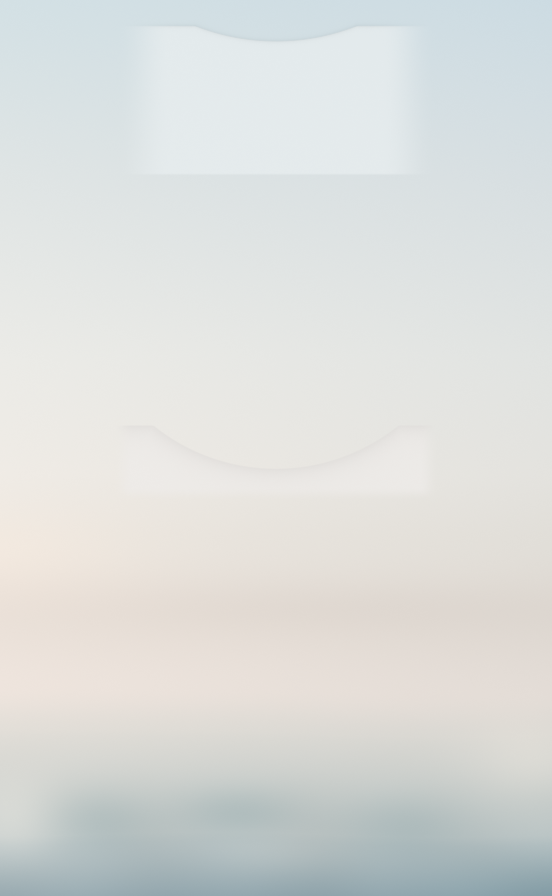
This background is drawn by a Shadertoy shader. Its source:

```glsl
// A hazy pastel sky sinking into blurred teal clouds, with two frosted panels.
// Stacked colour bands, soft elliptical glows and value noise form the sky;
// each panel is a feathered box with a circular bite cut from its top edge.

float hash(vec2 p) {
    vec3 q = fract(p.xyx * vec3(0.1031, 0.1030, 0.0973));
    q += dot(q, q.yzx + 33.33);
    return fract((q.x + q.y) * q.z);
}

float noise(vec2 p) {
    vec2 i = floor(p), f = fract(p);
    f = f * f * (3.0 - 2.0 * f);
    return mix(mix(hash(i), hash(i + vec2(1, 0)), f.x),
               mix(hash(i + vec2(0, 1)), hash(i + vec2(1, 1)), f.x), f.y);
}

float ramp(float a, float b, float v) { return clamp((v - a) / (b - a), 0.0, 1.0); }

// Soft elliptical spot, one at its centre
float glow(vec2 p, vec2 centre, vec2 size) {
    vec2 d = (p - centre) / size;
    return exp(-dot(d, d));
}

vec3 skyColor(vec2 uv) {
    float side = 1.0 - 2.0 * uv.x;
    float t = 1.0 - uv.y + 0.012 * (noise(uv * vec2(2.5, 5.0)) - 0.5);

    // Cool top, cream middle, peach haze, teal base
    vec3 c = mix(vec3(0.815, 0.870, 0.892), vec3(0.860, 0.885, 0.890), ramp(0.0, 0.20, t));
    c = mix(c, vec3(0.903, 0.907, 0.895), ramp(0.20, 0.40, t));
    c = mix(c, vec3(0.915, 0.905, 0.885), ramp(0.40, 0.53, t));
    c = mix(c, vec3(0.905, 0.888, 0.862), ramp(0.53, 0.60, t));
    c = mix(c, vec3(0.895, 0.864, 0.835), smoothstep(0.60, 0.69, t));
    c = mix(c, vec3(0.910, 0.878, 0.852), smoothstep(0.69, 0.77, t));
    c = mix(c, vec3(0.860, 0.852, 0.830), smoothstep(0.77, 0.83, t));
    c = mix(c, vec3(0.785, 0.805, 0.795), ramp(0.82, 0.89, t));
    c = mix(c, vec3(0.735, 0.770, 0.770), ramp(0.89, 0.94, t));
    c = mix(c, vec3(0.580, 0.660, 0.690), ramp(0.93, 1.0, t));

    // Warmer on the left, with a peach glow and a dusky streak
    c += side * mix(vec3(0.014, 0.010, 0.004), vec3(0.023, 0.017, 0.014), ramp(0.1, 0.55, t));
    c += vec3(0.022, 0.010, 0.002) * glow(uv, vec2(0.0, 0.385), vec2(0.25, 0.05));
    c -= 0.014 * glow(uv, vec2(0.60, 0.322), vec2(0.45, 0.028));
    return c;
}

vec3 addClouds(vec3 c, vec2 uv) {
    float shade = 0.9 * glow(uv, vec2(0.18, 0.085), vec2(0.10, 0.035))
                + glow(uv, vec2(0.43, 0.095), vec2(0.11, 0.030))
                + 0.8 * glow(uv, vec2(0.73, 0.080), vec2(0.11, 0.035))
                + 0.6 * glow(uv, vec2(1.0, 0.0), vec2(0.25, 0.050));
    float light = glow(uv, vec2(0.03, 0.085), vec2(0.08, 0.045))
                + glow(uv, vec2(0.97, 0.145), vec2(0.12, 0.050))
                + 0.6 * glow(uv, vec2(0.52, 0.045), vec2(0.12, 0.025));
    float grain = noise(uv * vec2(7.0, 17.0)) - 0.5;
    c -= vec3(0.085, 0.060, 0.052) * shade;
    c += vec3(0.050, 0.038, 0.030) * light;
    return c + 0.035 * grain * (1.0 - smoothstep(0.08, 0.19, uv.y));
}

// Sideways feathering shared by both panels
float feather(float x, float outer, float inner) {
    return 1.0 - smoothstep(inner, outer, abs(x));
}

void mainImage(out vec4 fragColor, in vec2 fragCoord) {
    vec2 uv = fragCoord / iResolution.xy;
    vec2 p = vec2(fragCoord.x - 0.5 * iResolution.x, fragCoord.y) / iResolution.y;
    float px = 1.0 / iResolution.y;
    vec3 c = addClouds(skyColor(uv), uv);

    // Upper panel: crisp base, shallow bite with a thin dark rim
    float bite = length(p - vec2(0.0, 1.201)) - 0.247;
    float box = smoothstep(0.805 - px, 0.806 + px, p.y)
              * (1.0 - smoothstep(0.971 - px, 0.971 + px, p.y));
    float mask = box * feather(p.x, 0.178, 0.118) * smoothstep(-px, px, bite);
    c = mix(c, vec3(0.905, 0.928, 0.934), 0.82 * mask);
    float edge = max(-bite, p.y - 0.971);
    c -= 0.045 * exp(-abs(edge) / 0.0018) * feather(p.x, 0.178, 0.10)
       * smoothstep(0.90, 0.94, p.y);

    // Lower panel: deep bite casting a soft inner shadow, hazy base
    bite = length(p - vec2(0.0, 0.6947)) - 0.218;
    box = smoothstep(0.441, 0.457, p.y)
        * (1.0 - smoothstep(0.525 - px, 0.525 + px, p.y));
    mask = box * feather(p.x, 0.181, 0.160) * smoothstep(-px, px, bite);
    c = mix(c, vec3(0.932, 0.922, 0.912), 0.8 * mask);
    float depth = min(max(bite, 0.0), max(0.525 - p.y, 0.0));
    c -= 0.042 * mask * exp(-depth / 0.010);

    // Fine dither against banding
    c += (hash(fragCoord) - 0.5) / 255.0;
    fragColor = vec4(clamp(c, 0.0, 1.0), 1.0);
}
```
